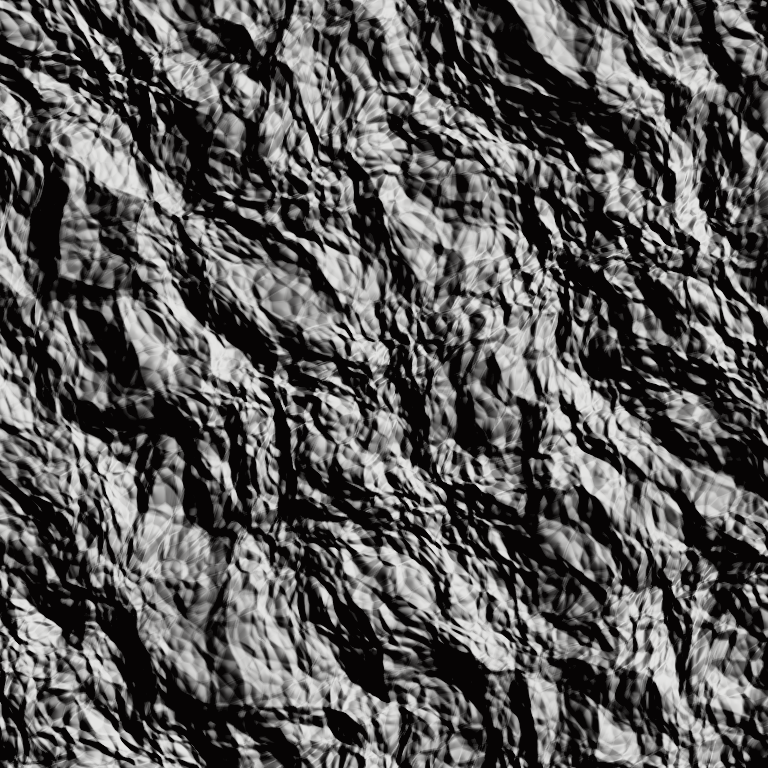
Give the GLSL for this texture map, as a Shadertoy shader.

```glsl
const vec3 SHADOW = vec3(0.022, 0.015, 0.014);
const vec3 ROCK = vec3(0.915, 0.915, 0.91);
const vec3 SUN = vec3(-0.725, -0.543, 0.423);

vec2 hash2(vec2 cell) {
    vec3 h = fract(cell.xyx * vec3(0.1031, 0.1030, 0.0973));
    h += dot(h, h.yzx + 33.33);
    return fract((h.xx + h.yz) * h.zy);
}

vec2 turn(vec2 p, float angle) {
    float c = cos(angle), s = sin(angle);
    return vec2(c * p.x + s * p.y, c * p.y - s * p.x);
}

// Distances to the nearest and second nearest cell centre
vec2 cellular(vec2 p) {
    vec2 cell = floor(p), local = p - cell;
    vec2 nearest = vec2(8.0);
    for (int y = -1; y <= 1; y++)
    for (int x = -1; x <= 1; x++) {
        vec2 o = vec2(x, y);
        vec2 d = o + hash2(cell + o) - local;
        float dist = dot(d, d);
        nearest.y = min(nearest.y, max(nearest.x, dist));
        nearest.x = min(nearest.x, dist);
    }
    return sqrt(nearest + 0.012);
}

// Layered sines crinkle the ridge lines
vec2 crinkle(vec2 p, float strength) {
    float freq = 14.0;
    for (int i = 0; i < 4; i++) {
        vec2 q = turn(p, 0.6 + 1.3 * float(i));
        p += strength / freq * sin(freq * q.yx + vec2(1.7, 4.1) * float(i + 1));
        freq *= 2.07;
    }
    return p;
}

// Slow variation between smooth and rugged ground
float ruggedness(vec2 p) {
    float wave = sin(9.0 * p.x + 3.0 * sin(6.0 * p.y)) * sin(11.0 * p.y - 5.0 * p.x + 1.0);
    return 1.0 + 0.4 * wave;
}

// Ridges and gullies alternate by octave; small ones run more freely
float terrain(vec2 p, float steepness) {
    vec2 bent = crinkle(p, 0.23);
    float rugged = ruggedness(p);
    float freq = 4.6, height = 0.0;
    for (int i = 0; i < 5; i++) {
        float level = float(i);
        float angle = -0.7 - (0.5 + 0.35 * level) * fract(level * 0.618);
        vec2 stretch = mix(vec2(0.72, 1.22), vec2(0.95, 1.1), level * 0.25);
        vec2 q = turn(bent, angle) * stretch;
        vec2 dist = cellular(q * freq + 17.3 * level + 5.0);
        float ridges = dist.x;
        float gullies = 0.7 * (dist.y - dist.x);
        float shape = i % 2 == 0 ? ridges : gullies;
        float slope = 0.5 + 0.035 * level;
        slope *= i < 2 ? 1.0 : rugged;
        height += slope / freq * shape;
        freq *= 2.0;
    }
    return height * steepness;
}

vec3 surfaceNormal(vec2 p, float reach, float steepness) {
    vec2 e = vec2(reach, 0.0);
    float dx = terrain(p + e, steepness) - terrain(p - e, steepness);
    float dy = terrain(p + e.yx, steepness) - terrain(p - e.yx, steepness);
    return normalize(vec3(-dx, -dy, 2.0 * reach));
}

void mainImage(out vec4 fragColor, in vec2 fragCoord) {
    vec2 p = fragCoord / iResolution.y;
    vec3 normal = surfaceNormal(p, 0.0021, 0.86);

    // Low sun with hard black shade
    float light = max(dot(normal, SUN) - 0.02, 0.0);
    fragColor = vec4(mix(SHADOW, ROCK, light), 1.0);
}
```
